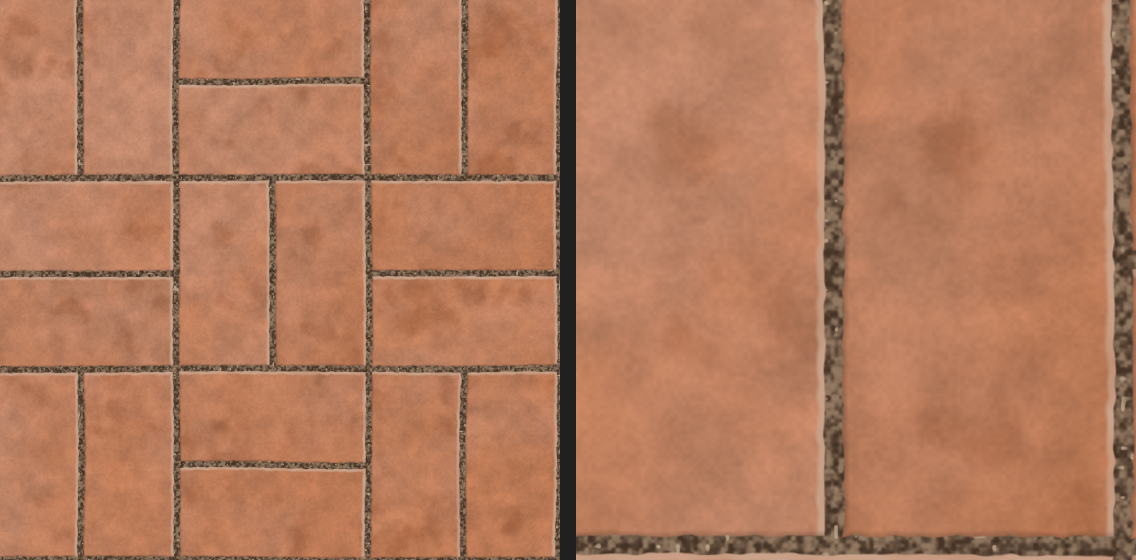
Left, the full canvas; right, a detail of the centre.
Reproduce this texture procedurally as a Shadertoy shader.

```glsl
const float PITCH = 0.342;

float hash(vec2 p) {
    vec3 q = fract(p.xyx * vec3(0.1031, 0.1030, 0.0973));
    q += dot(q, q.yzx + 33.33);
    return fract((q.x + q.y) * q.z);
}

float noise(vec2 p) {
    vec2 i = floor(p), f = fract(p);
    f = f * f * (3.0 - 2.0 * f);
    return mix(mix(hash(i), hash(i + vec2(1, 0)), f.x),
               mix(hash(i + vec2(0, 1)), hash(i + vec2(1, 1)), f.x), f.y);
}

float fbm(vec2 p) {
    float sum = 0.0, weight = 0.5;
    for (int i = 0; i < 5; i++) {
        sum += weight * noise(p);
        p = mat2(1.6, 1.2, -1.2, 1.6) * p + 17.3;
        weight *= 0.5;
    }
    return sum / 0.97;
}

// Fired clay: cloudy orange and pink patches with fine pores
vec3 clayColor(vec2 uv, vec2 tileId) {
    float tone = hash(tileId + 41.0);
    vec2 p = uv + 7.0 * vec2(tone, hash(tileId + 83.0));
    float cloud = fbm(p * 9.0);
    float mottle = fbm(p * 38.0 + 5.0);
    float grain = noise(uv * 230.0) + noise(uv * 410.0) - 1.0;
    float pink = 0.42 + 1.3 * (cloud - 0.5) + 0.35 * (tone - 0.5)
               + 0.35 * (uv.y - uv.x);
    vec3 color = mix(vec3(0.735, 0.475, 0.335), vec3(0.735, 0.52, 0.415),
                     clamp(pink, 0.0, 1.0));
    color *= 1.0 + 0.22 * (mottle - 0.5) + 0.045 * grain + 0.04 * (tone - 0.5);
    float stain = smoothstep(0.56, 0.8, fbm(p * 16.0 + 60.0));
    return color * mix(vec3(1.0), vec3(0.91, 0.87, 0.83), stain);
}

// Sandy joint filling with scattered pale grit
vec3 groutColor(vec2 uv) {
    float grain = 0.6 * noise(uv * 240.0 + 9.0) + 0.4 * noise(uv * 430.0);
    vec3 color = mix(vec3(0.27, 0.20, 0.15), vec3(0.57, 0.47, 0.38),
                     smoothstep(0.15, 0.85, grain));
    float grit = smoothstep(0.86, 0.97, noise(uv * 170.0 + 31.0));
    return mix(color, vec3(0.77, 0.68, 0.57), 0.75 * grit);
}

void mainImage(out vec4 fragColor, in vec2 fragCoord) {
    vec2 uv = fragCoord / iResolution.xy;
    float px = 1.0 / min(iResolution.x, iResolution.y);

    // Slightly uneven laying
    vec2 sway = vec2(noise(uv * 5.0 + 3.0), noise(uv * 5.0 + 29.0)) - 0.5;
    vec2 laid = uv + 0.006 * sway;

    // Square blocks, split in two along alternating directions
    vec2 grid = (laid - vec2(0.315, 0.341)) / PITCH;
    vec2 block = floor(grid);
    bool upright = mod(block.x + block.y, 2.0) < 0.5;
    vec2 size = upright ? vec2(0.5, 1.0) : vec2(1.0, 0.5);
    vec2 part = fract(grid) / size;
    vec2 tileId = block * 2.0 + floor(part) + 20.0;

    // Distances to the lower left and upper right tile edges
    vec2 low = fract(part) * size * PITCH;
    vec2 high = size * PITCH - low;
    float lowEdge = min(low.x, low.y);
    float highEdge = min(high.x, high.y);
    float rough = 0.0022 * (noise(uv * 130.0) - 0.5);
    float inside = min(lowEdge, highEdge) + rough - 0.0055;

    // Worn pale rim on the upper and right edges
    vec3 color = clayColor(uv, tileId);
    float rim = 1.0 - smoothstep(0.0025, 0.0055 + px, highEdge + rough - 0.0055);
    float wear = 0.6 + 0.4 * noise(uv * 55.0 + 12.0);
    color = mix(color, vec3(0.79, 0.65, 0.56), rim * wear);

    // Soft shade on the opposite edges
    float shade = 1.0 - smoothstep(0.0, 0.004, lowEdge + rough - 0.0055);
    color *= 1.0 - 0.16 * shade;

    // Joints
    float tileMask = smoothstep(-0.0005 - 0.5 * px, 0.0005 + 0.5 * px, inside);
    color = mix(groutColor(uv), color, tileMask);
    fragColor = vec4(color, 1.0);
}
```
